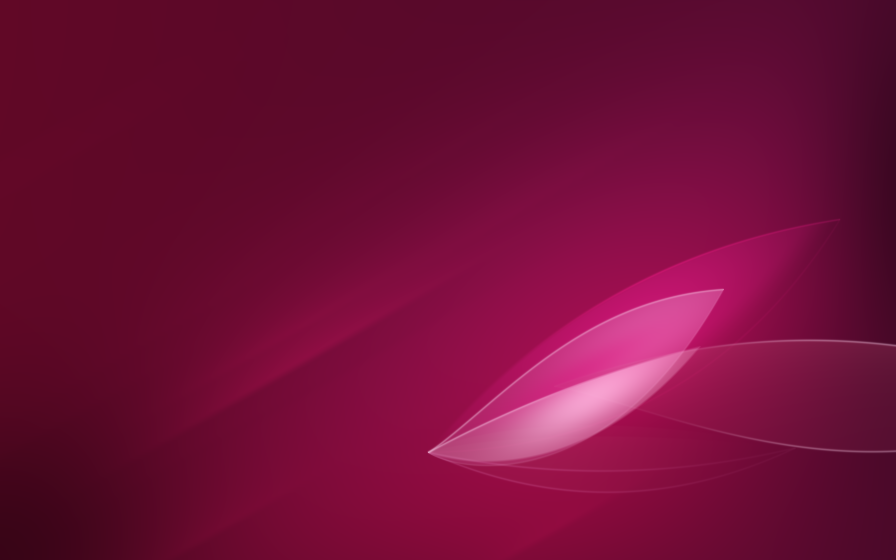
Reproduce this background procedurally as a Shadertoy shader.

```glsl
const vec2 SLOPE = vec2(0.868, 0.496);
const vec2 TIP = vec2(0.765, 0.192);
const vec3 MAGENTA = vec3(0.80, 0.09, 0.47);
const vec3 PINK = vec3(0.85, 0.42, 0.67);
const vec3 PALE = vec3(0.96, 0.78, 0.89);
const vec3 ROSE = vec3(0.66, 0.24, 0.39);

float hash(float n) {
    return fract(sin(n * 127.1) * 43758.5);
}

// Coordinates along and across a direction
vec2 toFrame(vec2 p, vec2 origin, vec2 dir) {
    vec2 q = p - origin;
    return vec2(dot(q, dir), dot(q, vec2(-dir.y, dir.x)));
}

float glow(vec2 p, vec2 centre, vec2 dir, vec2 radii) {
    vec2 q = toFrame(p, centre, dir) / radii;
    return exp(-dot(q, q));
}

// Light with a firm lower edge and a soft upper side
float streak(vec2 p, vec2 centre, vec2 dir, float reach, float width) {
    vec2 q = toFrame(p, centre, dir);
    float along = exp(-q.x * q.x / (reach * reach));
    return along * smoothstep(-0.010, 0.008, q.y) * exp(-max(q.y, 0.0) / width);
}

float arch(float t, float skew) {
    float u = pow(clamp(t, 0.0, 1.0), skew);
    return 4.0 * u * (1.0 - u);
}

// Inward distances from the upper and lower edge; each edge is (height, skew)
vec2 petalEdges(vec2 p, vec2 a, vec2 b, vec2 upper, vec2 lower) {
    float len = length(b - a);
    vec2 q = toFrame(p, a, (b - a) / len);
    float t = q.x / len;
    float overshoot = max(max(-q.x, q.x - len), 0.0);
    return vec2(upper.x * arch(t, upper.y) - q.y,
                lower.x * arch(t, lower.y) + q.y) - overshoot;
}

float fill(vec2 edges, float soft) {
    return smoothstep(-soft, soft, min(edges.x, edges.y));
}

// Thin light on both edges, ended where the edges meet
vec2 rims(vec2 edges, float width) {
    vec2 light = exp(-edges * edges / (width * width));
    return light * smoothstep(-width, 0.5 * width, edges.yx);
}

vec3 backdrop(vec2 p) {
    vec3 col = mix(vec3(0.38, 0.03, 0.15), vec3(0.31, 0.04, 0.18), p.x / 1.6);
    col += vec3(0.17, 0.02, 0.10) * glow(p, vec2(0.95, 0.47), SLOPE, vec2(0.68, 0.27));
    col += vec3(0.19, 0.0, 0.07) * glow(p, vec2(1.17, 0.33), SLOPE, vec2(0.42, 0.24));
    col += vec3(0.09, 0.0, 0.02) * glow(p, vec2(0.95, 0.04), vec2(1, 0), vec2(0.60, 0.20));
    col *= 1.0 - 0.45 * glow(p, vec2(0.0, 0.0), SLOPE, vec2(0.36, 0.26));
    col *= 1.0 - 0.45 * glow(p, vec2(1.66, 0.66), vec2(1, 0), vec2(0.18, 0.38));
    col *= 1.0 - 0.12 * glow(p, vec2(1.62, 0.0), vec2(1, 0), vec2(0.22, 0.25));

    // Faint scattered streaks
    for (float i = 1.0; i < 11.0; i++) {
        vec2 centre = vec2(1.6 * hash(i), hash(i + 20.0));
        float strength = 0.07 * (hash(i + 40.0) - 0.4);
        col *= 1.0 + strength * streak(p, centre, SLOPE, 0.30, 0.07);
    }

    // Broad beam on the left and low thin beams
    vec3 beam = vec3(0.12, 0.01, 0.05);
    col += 0.85 * beam * streak(p, vec2(0.54, 0.352), SLOPE, 0.25, 0.09);
    col += 0.25 * beam * streak(p, vec2(0.50, 0.393), SLOPE, 0.20, 0.025);
    col += 0.35 * beam * streak(p, vec2(0.38, 0.045), SLOPE, 0.16, 0.05);
    col += 0.40 * beam * streak(p, vec2(0.97, 0.040), SLOPE, 0.16, 0.05);
    return col;
}

void mainImage(out vec4 fragColor, in vec2 fragCoord) {
    vec2 p = fragCoord / iResolution.y;
    p.x += 0.5 * (1.6 - iResolution.x / iResolution.y);
    float soft = max(0.002, 1.0 / iResolution.y);
    float farSide = smoothstep(1.15, 1.5, p.x);
    vec3 col = backdrop(p);

    // Outer magenta petal, melting away on its lower side
    vec2 outer = petalEdges(p, TIP, vec2(1.50, 0.608), vec2(0.080, 1.0), vec2(0.115, 1.0));
    float outerLight = 0.10 + 0.65 * glow(p, vec2(1.13, 0.43), SLOPE, vec2(0.25, 0.10));
    float outerFade = smoothstep(0.0, 0.06, outer.y);
    col = mix(col, MAGENTA, outerLight * outerFade * fill(outer, 2.5 * soft));
    vec2 outerRims = rims(outer, soft);
    col += MAGENTA * (0.14 * outerRims.x * smoothstep(0.9, 1.2, p.x) + 0.04 * outerRims.y);

    // Translucent ribbon leaving on the right
    vec2 ribbon = petalEdges(p, vec2(0.99, 0.31), vec2(1.95, 0.29), vec2(0.092, 1.0), vec2(0.105, 1.25));
    float sheen = 0.10 + 0.24 * exp(-max(ribbon.x, 0.0) / 0.07);
    col = mix(col, ROSE, sheen * fill(ribbon, soft));
    vec2 ribbonRims = rims(ribbon, soft) * (vec2(0.06, 0.05) + vec2(0.34, 0.30) * farSide);
    col = mix(col, PALE, ribbonRims.x + ribbonRims.y);

    // Nested lower leaves
    for (float i = 0.0; i < 2.0; i++) {
        vec2 leaf = petalEdges(p, TIP, vec2(1.42, 0.20), vec2(0.045 - 0.02 * i, 0.8), vec2(0.075 - 0.038 * i, 1.0));
        float fade = 1.0 - smoothstep(0.9, 1.4, p.x);
        col = mix(col, ROSE, 0.14 * fade * fill(leaf, soft));
        col = mix(col, PINK, (0.05 + 0.18 * fade) * rims(leaf, soft).y);
    }

    // Inner pink petal
    vec2 inner = petalEdges(p, TIP, vec2(1.292, 0.483), vec2(0.052, 1.36), vec2(0.115, 0.82));
    float innerMask = fill(inner, soft);
    float innerLight = 0.22 + 0.48 * glow(p, vec2(1.17, 0.42), SLOPE, vec2(0.20, 0.07));
    col = mix(col, PINK, innerLight * innerMask);
    col = mix(col, MAGENTA, 0.45 * innerMask * glow(p, vec2(1.02, 0.325), SLOPE, vec2(0.16, 0.025)));
    vec2 innerRims = rims(inner, soft);
    col = mix(col, PALE, 0.42 * innerRims.x + 0.10 * innerRims.y);

    // Bright core
    vec2 core = petalEdges(p, TIP, vec2(1.25, 0.381), vec2(0.016, 1.0), vec2(0.080, 0.9));
    float coreLight = 0.16 + 0.58 * glow(p, vec2(1.05, 0.285), SLOPE, vec2(0.16, 0.05));
    col = mix(col, PALE, coreLight * fill(core, 1.5 * soft));
    col = mix(col, PALE, 0.45 * rims(core, soft).x * (1.0 - smoothstep(0.92, 1.12, p.x)));
    col += 0.10 * MAGENTA * glow(p, vec2(1.14, 0.34), SLOPE, vec2(0.22, 0.08));

    fragColor = vec4(clamp(col, 0.0, 1.0), 1.0);
}
```
